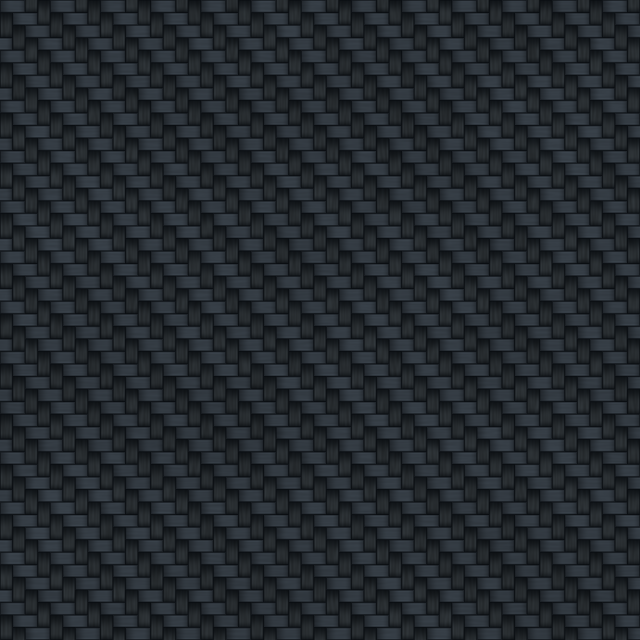
This pattern is drawn by a Shadertoy shader. Its source:

```glsl
// Carbon fibre cloth: a dark 2/2 twill of blue-grey weft over near-black warp.
#define THREADS 51.0      // threads across and down the canvas
#define SEAM_WIDTH 0.08   // dark border of a float, in thread widths
#define FIBRES 5.0        // fibre streaks per thread
#define FIBRE_DEPTH 0.14  // contrast of the streaks
#define TONE_SPREAD 0.06  // brightness change between floats
#define BROAD_TONE 0.10   // slow brightness change over the cloth
#define WEFT_LIGHT vec3(0.204, 0.234, 0.264)
#define WEFT_DARK vec3(0.132, 0.153, 0.175)
#define WARP_LIGHT vec3(0.160, 0.179, 0.192)
#define WARP_DARK vec3(0.060, 0.076, 0.090)
#define SEAM_COLOUR vec3(0.034, 0.048, 0.064)

float hash(vec2 p) {
    vec3 q = fract(vec3(p.xyx) * 0.1031);
    q += dot(q, q.yzx + 33.33);
    return fract((q.x + q.y) * q.z);
}

vec2 gradient(vec2 cell) {
    float angle = 6.2832 * hash(cell);
    return vec2(cos(angle), sin(angle));
}

float gradientNoise(vec2 p) {
    vec2 cell = floor(p), f = fract(p);
    vec2 u = f * f * f * (f * (f * 6.0 - 15.0) + 10.0);
    vec2 e = vec2(1.0, 0.0);
    float a = dot(gradient(cell), f);
    float b = dot(gradient(cell + e), f - e);
    float c = dot(gradient(cell + e.yx), f - e.yx);
    float d = dot(gradient(cell + e.xx), f - e.xx);
    return mix(mix(a, b, u.x), mix(c, d, u.x), u.y);
}

void mainImage(out vec4 fragColor, in vec2 fragCoord) {
    // Thread grid, counted from the upper left
    vec2 uv = fragCoord / iResolution.y;
    vec2 p = vec2(uv.x, 1.0 - uv.y) * THREADS;
    float pixel = THREADS / iResolution.y;
    vec2 cell = floor(p), f = fract(p);

    // Each row of the twill steps one thread to the right
    float phase = mod(cell.x - cell.y, 4.0);
    bool isWeft = phase < 2.0;

    // Position in a float: x runs along its two cells, y across it
    vec2 local = isWeft ? vec2(phase + f.x, f.y) : vec2(3.0 - phase + f.y, f.x);
    vec2 origin = isWeft ? cell - vec2(phase, 0.0) : cell - vec2(0.0, 3.0 - phase);
    vec2 thread = isWeft ? p : p.yx;

    // Long shade at the first end of a float, shorter shade at the last
    float rise = smoothstep(-0.1, isWeft ? 0.9 : 1.15, local.x);
    float fall = smoothstep(-0.2, 0.55, 2.0 - local.x);
    float crown = 4.0 * local.y * (1.0 - local.y);
    float lift = rise * fall * mix(0.88, 1.0, crown);
    vec3 colour = isWeft ? mix(WEFT_DARK, WEFT_LIGHT, lift)
                         : mix(WARP_DARK, WARP_LIGHT, lift);

    // Fibre streaks, stronger on the warp
    float streak = gradientNoise(thread * vec2(0.6, FIBRES) + (isWeft ? 0.0 : 71.0));
    float detail = 1.0 - smoothstep(0.5, 1.2, pixel * FIBRES);
    colour *= 1.0 + FIBRE_DEPTH * (isWeft ? 0.6 : 1.8) * streak * detail;

    // Tone of each float and of the cloth as a whole
    colour *= 1.0 + TONE_SPREAD * (hash(origin + 7.0) - 0.5);
    colour *= 1.0 + BROAD_TONE * gradientNoise(uv * 4.0 + 3.0);

    // Faint lit rim just inside the long edges
    float side = min(local.y, 1.0 - local.y);
    float rim = 1.0 - smoothstep(0.0, 0.05 + pixel * 0.5, abs(side - 0.14));
    colour *= 1.0 + 0.09 * rim * rise * fall;

    // Dark seam around the float
    float edge = min(side, min(local.x, 2.0 - local.x));
    float cover = smoothstep(-0.5 * pixel, SEAM_WIDTH + 0.5 * pixel, edge);
    fragColor = vec4(mix(SEAM_COLOUR, colour, cover), 1.0);
}
```
